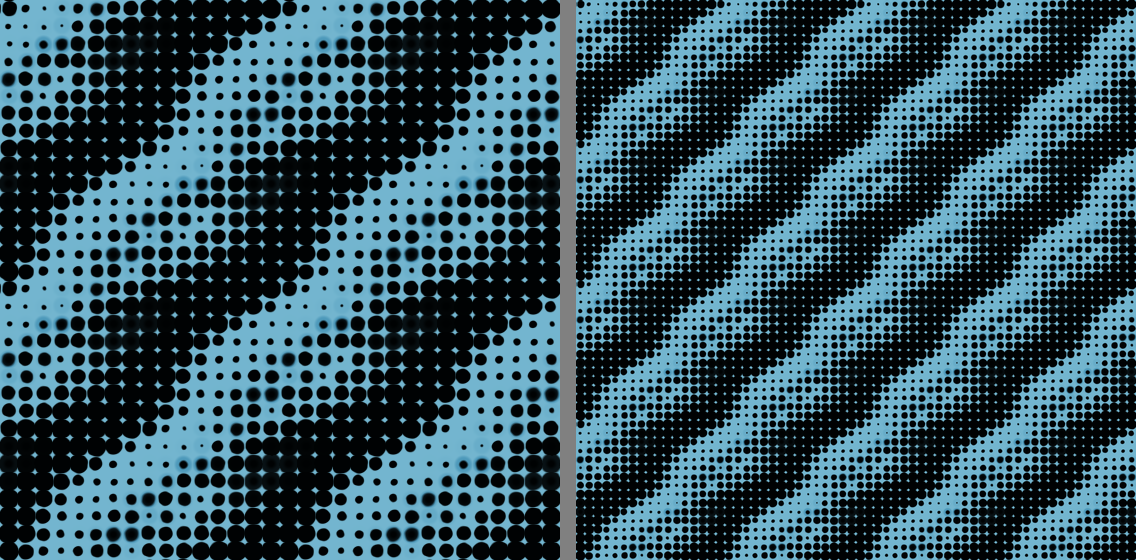
Left: one tile. Right: repeated 2 by 2.
This pattern is drawn by a three.js fragment shader. Its source:

```glsl
// Halftone of round black dots on light blue, 32 by 32, swelling into wavy diagonal bands.
// Each dot takes its radius from a tone field on a skewed torus, 16 dots along the
// diagonal sum and 8 rows deep, so bands recur twice across and down. Haze softens one flank.
varying vec2 vUv;

const float DOTS = 32.0;
const vec2 PERIOD = vec2(16.0, 8.0);
const float FULL_RADIUS = 0.585;
const float EDGE = 0.05;
const vec3 PAPER = vec3(0.45, 0.71, 0.81);
const vec3 HAZE = vec3(0.17, 0.50, 0.66);
const vec3 INK = vec3(0.0, 0.008, 0.01);

// Wrapped gradient noise
vec2 gradientAt(vec2 cell) {
  vec2 c = mod(cell, PERIOD);
  float h = fract(sin(dot(c, vec2(127.1, 311.7))) * 4375.85);
  return vec2(cos(6.2832 * h), sin(6.2832 * h));
}

float gradientNoise(vec2 p) {
  vec2 i = floor(p);
  vec2 f = p - i;
  vec2 u = f * f * f * (f * (f * 6.0 - 15.0) + 10.0);
  vec2 x = vec2(1.0, 0.0);
  float a = dot(gradientAt(i), f);
  float b = dot(gradientAt(i + x), f - x);
  float c = dot(gradientAt(i + x.yx), f - x.yx);
  float d = dot(gradientAt(i + x.xx), f - x.xx);
  return mix(mix(a, b, u.x), mix(c, d, u.x), u.y);
}

// Skewed coordinates: diagonal sum and row
vec2 toTorus(vec2 p) {
  return vec2(p.x + p.y, p.y);
}

float rowWave(float row, float crest) {
  return cos(6.2832 * (row - crest) / PERIOD.y);
}

// Soft round spot that wraps on the torus
float spot(vec2 q, vec2 center, float size) {
  vec2 d = mod(q - center + 0.5 * PERIOD, PERIOD) - 0.5 * PERIOD;
  return exp(-dot(d, d) / (size * size));
}

// Dot radius: sharp fall past the band, two-step rise back into it
float dotRadius(vec2 q) {
  float bandEnd = 15.2 - rowWave(q.y, 3.4);
  float past = mod(q.x - bandEnd + 2.0, PERIOD.x) - 2.0;
  float s = bandEnd - PERIOD.x + past;
  float fall = 1.0 - smoothstep(-1.5, 2.2, past);
  float riseAt = 3.3 + 0.9 * rowWave(q.y, 1.7);
  float fillAt = 11.0 + 2.0 * rowWave(q.y, 5.3);
  float rise = 0.6 * smoothstep(-1.8, 2.0, s - riseAt)
             + 0.4 * smoothstep(-4.0, 0.0, s - fillAt);
  float smallest = 0.155 - 0.05 * rowWave(q.y, 0.3);
  float radius = mix(smallest, FULL_RADIUS, max(fall, rise));
  // Light pockets in the rising flank
  radius -= 0.38 * spot(q, vec2(7.0, 4.5), 0.8);
  radius -= 0.28 * spot(q, vec2(5.0, 5.0), 0.6);
  radius -= 0.25 * spot(q, vec2(6.0, 7.0), 0.6);
  radius -= 0.22 * spot(q, vec2(4.0, 1.0), 0.6);
  return max(radius, 0.07);
}

// Haze strength: patchy along the flank, faint inside the band
float hazeAmount(vec2 q) {
  float s = mod(q.x, PERIOD.x);
  float flank = exp(-pow((s - 4.5) / 1.2, 2.0));
  float patchy = smoothstep(-0.25, 0.35, gradientNoise(q + 0.37));
  return 0.75 * flank * patchy + 0.6 * spot(q, vec2(9.2, 2.5), 1.2);
}

float disc(float dist, float radius, float blur) {
  return 1.0 - smoothstep(radius - blur, radius + blur, dist);
}

void main() {
  // Dot centers lie on whole numbers, rows counted downward
  vec2 p = vec2(vUv.x, 1.0 - vUv.y) * DOTS - 0.5;
  vec2 nearest = floor(p + 0.5);
  float outline = 0.06 * gradientNoise(toTorus(p) * 2.0 + 0.21);

  float ink = 0.0;
  float haze = 0.0;
  for (int y = -1; y <= 1; y++) {
    for (int x = -1; x <= 1; x++) {
      vec2 center = nearest + vec2(float(x), float(y));
      vec2 q = toTorus(center);
      float soft = hazeAmount(q);
      vec2 shift = 0.05 * gradientAt(q) * (1.0 - smoothstep(0.4, 0.55, dotRadius(q)));
      float dist = length(p - center - shift);
      float radius = dotRadius(q) + outline;
      float cover = disc(dist, radius, EDGE + 0.06 * soft);
      ink = max(ink, cover * (1.0 - 0.2 * soft * smoothstep(0.1, 0.4, dist)));
      haze = max(haze, soft * disc(dist, 0.48, 0.12));
    }
  }

  vec3 color = mix(PAPER, HAZE, haze);
  gl_FragColor = vec4(mix(color, INK, ink), 1.0);
}
```
